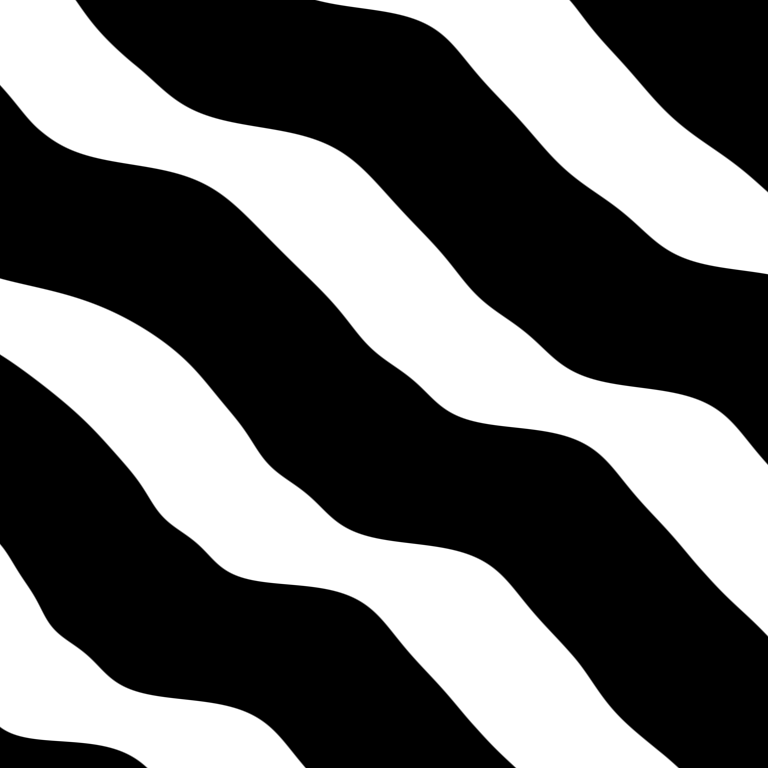
This pattern is drawn by a Shadertoy shader. Its source:

```glsl
// Diagonal white bands on black that step downhill in soft terraces.
// Each band edge is an integer level of a slanted ramp, bent by a skewed
// sawtooth-like ripple; upper and lower edges ripple slightly out of phase.

const float TAU = 6.2831853;

// Fast rise, slow fall: three sine harmonics
float terrace(float t) {
    return -0.087 * sin(TAU * t + 0.36)
         + 0.028 * sin(2.0 * TAU * t)
         - 0.013 * sin(3.0 * TAU * t + 0.3);
}

// Antialiased floor: rises by one at every integer
float softFloor(float v) {
    float nearest = floor(v + 0.5);
    float blur = 0.7 * fwidth(v);
    return nearest - 1.0 + smoothstep(-blur, blur, v - nearest);
}

void mainImage(out vec4 fragColor, in vec2 fragCoord) {
    vec2 uv = fragCoord / iResolution.xy;
    uv.y = 1.0 - uv.y;

    // Ramp across the bands and phase of the ripple along them
    float across = dot(uv, vec2(-1.69, 2.465));
    float along = dot(uv, vec2(1.0, 1.467));

    // Uneven spacing: the ripple lags in the middle, the ramp bends at the ends
    float lag = (along - 1.0) / 0.3;
    float phase = along - 0.11 * (across + 0.8) * exp(-lag * lag);
    float ramp = across + 2.15
               + 0.06 * (1.0 - smoothstep(0.05, 0.3, along))
               - 0.05 * smoothstep(2.0, 2.3, along);

    // A band lies between its upper edge and its lower edge
    float upperEdge = ramp + terrace(phase - 0.09);
    float lowerEdge = ramp + terrace(phase) - 0.4;
    float band = clamp(softFloor(upperEdge) - softFloor(lowerEdge), 0.0, 1.0);

    fragColor = vec4(vec3(band), 1.0);
}
```
